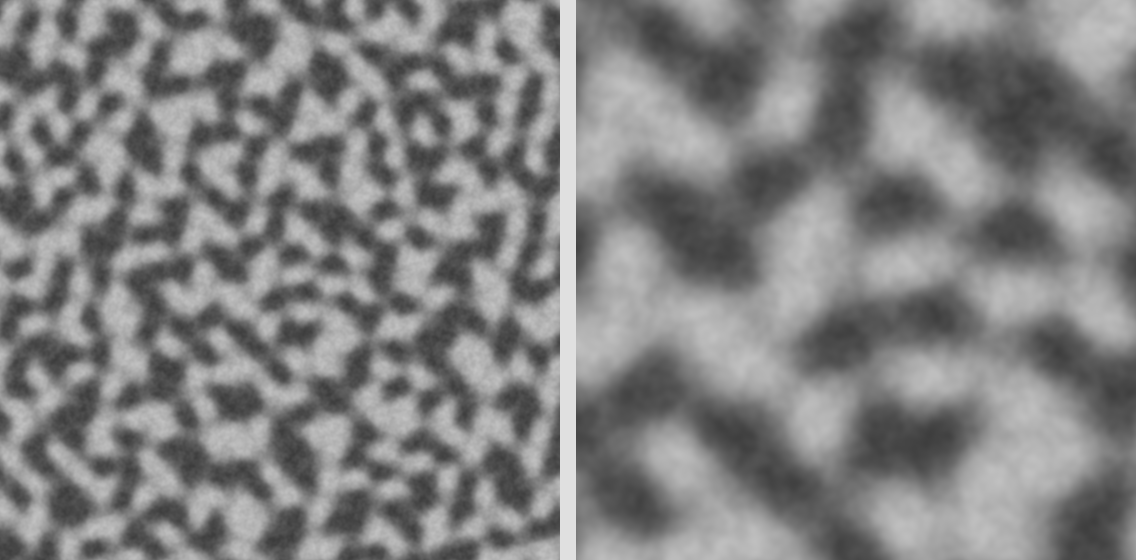
Left: the whole. Right: its middle third, enlarged.
This texture is drawn by a Shadertoy shader. Its source:

```glsl
// Soft grey mottling: dark blobs and pale ridges of simplex noise with a fine grain.

const float BLOB_SCALE   = 11.8;   // lattice units across the canvas
const float GRAIN_SCALE  = 47.0;
const float GRAIN_AMOUNT = 0.014;  // strength of the first grain octave
const float GRAIN_FADE   = 0.5;    // strength ratio between octaves
const int   GRAIN_LAYERS = 2;
const float MID_GREY     = 0.497;
const float TONE_RANGE   = 0.285;  // distance from mid grey to the plateaus
const float TONE_SLOPE   = 0.63;   // steepness of the tone curve
const float NOISE_GAIN   = 184.0;  // brings the noise to unit variance
const float SKEW   = 0.36602540;   // (sqrt(3) - 1) / 2
const float UNSKEW = 0.21132487;   // (3 - sqrt(3)) / 6
const float TAU    = 6.2831853;

float hash(vec2 cell) {
    vec3 p = fract(vec3(cell.xyx) * 0.1031);
    p += dot(p, p.yzx + 33.33);
    return fract((p.x + p.y) * p.z);
}

// Contribution of one lattice corner: a random slope under a round falloff.
float cornerSlope(vec2 cell, vec2 offset) {
    float angle = TAU * hash(cell);
    float falloff = max(0.5 - dot(offset, offset), 0.0);
    falloff *= falloff;
    return falloff * falloff * dot(vec2(cos(angle), sin(angle)), offset);
}

// Gradient noise on a triangular lattice, zero mean and unit variance.
float simplexNoise(vec2 p) {
    vec2 cell = floor(p + (p.x + p.y) * SKEW);
    vec2 a = p - cell + (cell.x + cell.y) * UNSKEW;
    vec2 side = a.x > a.y ? vec2(1.0, 0.0) : vec2(0.0, 1.0);
    vec2 b = a - side + UNSKEW;
    vec2 c = a - 1.0 + 2.0 * UNSKEW;
    return NOISE_GAIN * (cornerSlope(cell, a)
                       + cornerSlope(cell + side, b)
                       + cornerSlope(cell + 1.0, c));
}

// Faint octaves that roughen the smooth tones.
float grain(vec2 uv) {
    float sum = 0.0;
    float scale = GRAIN_SCALE;
    float amount = GRAIN_AMOUNT;
    for (int i = 0; i < GRAIN_LAYERS; i++) {
        sum += amount * simplexNoise(uv * scale + 17.3 * float(i + 1));
        scale *= 2.0;
        amount *= GRAIN_FADE;
    }
    return sum;
}

void mainImage(out vec4 fragColor, in vec2 fragCoord) {
    vec2 uv = fragCoord / iResolution.y;

    // Large blobs, flattened towards the dark and pale plateaus
    float blobs = simplexNoise(uv * BLOB_SCALE + 41.7);
    float grey = MID_GREY + TONE_RANGE * tanh(TONE_SLOPE * blobs);

    fragColor = vec4(vec3(grey + grain(uv)), 1.0);
}
```
